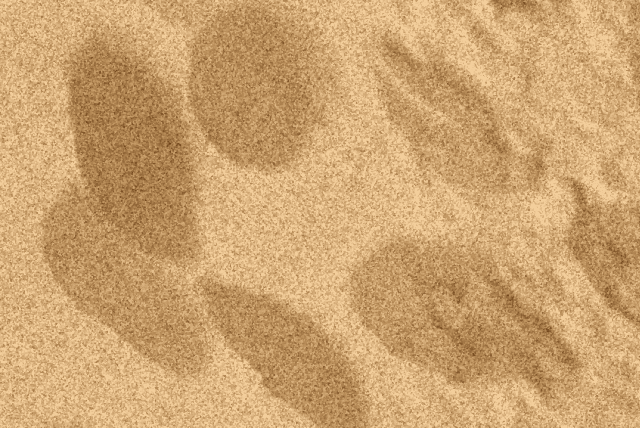
Write a WebGL 1 fragment shader that draws this texture.

```glsl
precision highp float;
// Dry beach sand under low sun: soft slanting hollows with one crisp rim,
// a crumbled strip on the right, and fine speckled grains over everything.
// Hollows are scattered ellipses on a warped grid; grains are cellular noise.
uniform vec2 u_resolution;

const vec3 UMBER = vec3(0.55, 0.38, 0.20);
const vec3 GOLD = vec3(0.73, 0.56, 0.355);
const vec3 CREAM = vec3(0.91, 0.76, 0.56);
const vec2 SOFT_SIDE = vec2(0.8, 0.6);
const float HOLLOW_SPACING = 0.45;

vec2 hash2(vec2 p) {
  vec3 q = fract(p.xyx * vec3(0.1031, 0.1030, 0.0973));
  q += dot(q, q.yzx + 33.33);
  return fract((q.xx + q.yz) * q.zy);
}

// Cellular noise whose cell values melt together; sharpness sets the borders.
float grains(vec2 p, float sharpness) {
  vec2 cell = floor(p);
  float total = 0.0;
  float weights = 0.0;
  for (int y = -1; y <= 1; y++) {
    for (int x = -1; x <= 1; x++) {
      vec2 id = cell + vec2(float(x), float(y));
      vec2 d = id + hash2(id) - p;
      float w = exp(-sharpness * dot(d, d));
      total += w * hash2(id + 71.0).x;
      weights += w;
    }
  }
  return total / weights;
}

// Layered sines, each octave turned and finer; roughly -1 to 1.
float swells(vec2 p, float phase) {
  float sum = 0.0;
  float amp = 0.5;
  for (int i = 0; i < 4; i++) {
    sum += amp * sin(p.x + phase + 1.3 * sin(p.y + phase * 1.7));
    p = mat2(1.2, 1.5, -1.5, 1.2) * p + 2.1;
    amp *= 0.5;
  }
  return sum;
}

mat2 turn(float angle) {
  float c = cos(angle);
  float s = sin(angle);
  return mat2(c, -s, s, c);
}

// Shade of one elliptical hollow, crisp on one rim and fading on the other.
float hollow(vec2 offset, vec2 size, float angle) {
  float d = length(turn(angle) * offset / size) - 1.0;
  float facing = 0.5 + 0.5 * dot(offset, SOFT_SIDE) / (length(offset) + 0.001);
  float soft = mix(0.05, 0.4, facing * facing);
  return 1.0 - smoothstep(-soft, soft, d);
}

// Deepest shade among the hollows of the neighbouring grid cells.
float hollows(vec2 p) {
  vec2 cell = floor(p / HOLLOW_SPACING);
  float shade = 0.0;
  for (int y = -1; y <= 1; y++) {
    for (int x = -1; x <= 1; x++) {
      vec2 id = cell + vec2(float(x), float(y));
      vec2 jitter = 0.6 * (hash2(id + 17.0) - 0.5);
      vec2 centre = (id + 0.5 + jitter) * HOLLOW_SPACING;
      vec2 size = mix(vec2(0.19, 0.08), vec2(0.32, 0.15), hash2(id + 37.0));
      vec2 pick = hash2(id + 53.0);
      float depth = mix(0.22, 0.52, pick.x);
      float angle = mix(-1.4, -0.4, pick.y);
      shade = max(shade, depth * hollow(p - centre, size, angle));
    }
  }
  return shade;
}

// Small lit and shaded lumps: the slope of stretched cellular noise.
float crumbs(vec2 p) {
  vec2 q = turn(-0.8) * p * vec2(14.0, 24.0);
  return grains(q, 5.0) - grains(q + vec2(0.15, 0.5), 5.0);
}

vec3 sandColour(float tone) {
  vec3 dark = mix(UMBER, GOLD, min(tone * 2.0, 1.0));
  return mix(dark, CREAM, max(tone * 2.0 - 1.0, 0.0));
}

void main() {
  vec2 p = gl_FragCoord.xy / u_resolution.y;

  // Wavy outlines, slightly frayed by loose sand.
  vec2 warp = vec2(swells(p * 5.0, 0.7), swells(p * 5.0, 3.9));
  float fray = grains(p * 60.0, 5.0) - 0.5;
  vec2 bent = p + 0.06 * warp + 0.006 * fray;

  // Broad relief.
  float rough = smoothstep(0.9, 1.25, p.x + 0.25 * p.y + 0.1 * warp.x);
  float tone = 0.92 - hollows(bent);
  tone += 0.07 * swells(p * 3.5, 5.2);
  tone += 0.05 * swells(p * 11.0, 2.3);
  tone += mix(0.08, 0.6, rough) * crumbs(p + 0.02 * warp);
  tone -= 0.06 * rough;

  // Grains: fine body, faint coarser clumps and sparse dark specks.
  tone += 0.62 * (grains(p * 290.0, 6.0) - 0.5);
  tone += 0.16 * (grains(p * 130.0 + 9.0, 6.0) - 0.5);
  tone -= 0.3 * smoothstep(0.7, 0.95, grains(p * 240.0 + 40.0, 8.0));

  gl_FragColor = vec4(sandColour(clamp(tone, -0.4, 1.12)), 1.0);
}
```
